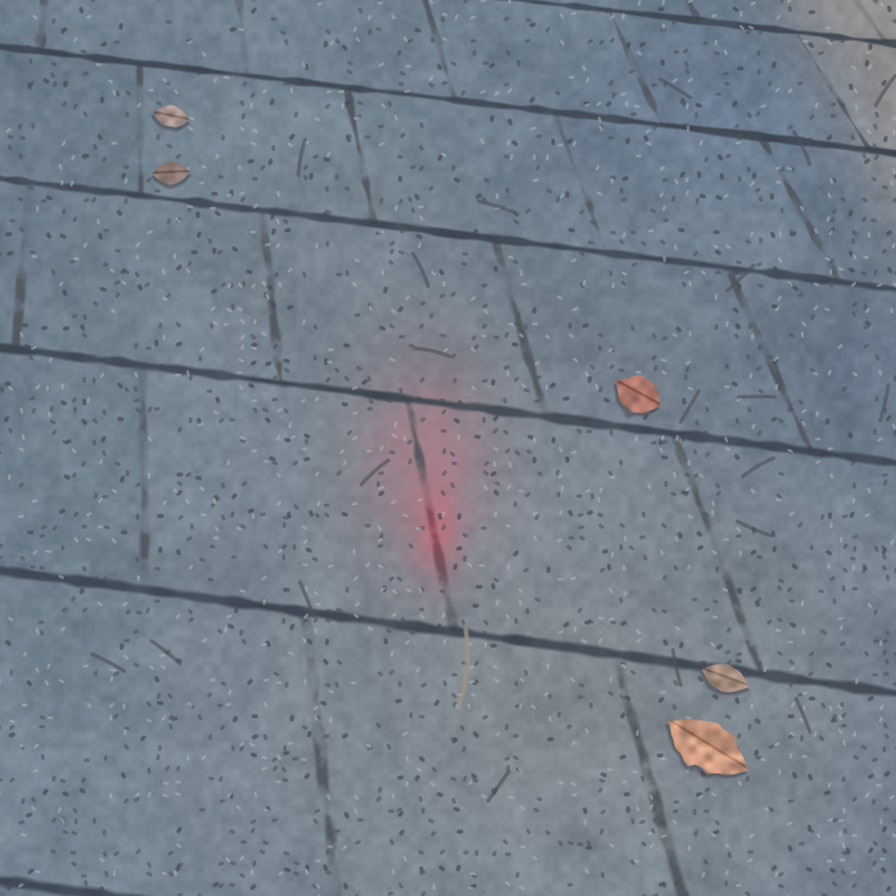
Reproduce this texture procedurally as a Shadertoy shader.

```glsl
// Blue-grey paving slabs in running bond, seen in perspective, with fallen leaves and a pink chalk stain.

float hash(vec2 p) {
    vec3 q = fract(vec3(p.xyx) * 0.1031);
    q += dot(q, q.yzx + 33.33);
    return fract((q.x + q.y) * q.z);
}

float noise(vec2 p) {
    vec2 i = floor(p), f = fract(p);
    f = f * f * (3.0 - 2.0 * f);
    return mix(mix(hash(i), hash(i + vec2(1, 0)), f.x),
               mix(hash(i + vec2(0, 1)), hash(i + vec2(1, 1)), f.x), f.y);
}

float fbm(vec2 p) {
    float sum = 0.0, amp = 0.5;
    for (int i = 0; i < 4; i++) {
        sum += amp * noise(p);
        p = p * 2.1 + 17.3;
        amp *= 0.5;
    }
    return sum;
}

mat2 rotation(float a) {
    return mat2(cos(a), -sin(a), sin(a), cos(a));
}

// Soft elongated flecks, at most one in each cell; size is (half length, half width) in cells.
float flecks(vec2 p, float cells, float share, vec2 size) {
    vec2 id = floor(p * cells);
    vec2 q = fract(p * cells) - 0.5;
    q -= 0.35 * (vec2(hash(id + 3.1), hash(id + 8.7)) - 0.5);
    q = rotation(6.283 * hash(id + 5.5)) * q;
    q.y += 0.6 * q.x * q.x * (hash(id + 2.2) - 0.5);
    q.x -= clamp(q.x, -size.x, size.x);
    return step(hash(id), share) * (1.0 - smoothstep(size.y * 0.4, size.y * 1.5, length(q)));
}

// Pointed leaf with a mid vein and a shaded lower edge.
void leaf(inout vec3 col, vec2 p, vec2 centre, float angle, vec2 size, vec3 tint) {
    vec2 q = rotation(angle) * (p - centre);
    float t = q.x / size.x;
    float halfWidth = size.y * (1.0 - t * t) * (0.85 + 0.3 * noise(p * 90.0));
    float d = abs(q.y) - halfWidth;
    float shade = abs(q.y + 0.004) - halfWidth;
    col = mix(col, vec3(0.27, 0.28, 0.31), 0.6 * (1.0 - smoothstep(-0.002, 0.004, shade)));
    float vein = 1.0 - smoothstep(0.0005, 0.0025, abs(q.y - 0.1 * size.y));
    vec3 blade = tint * (0.8 + 0.4 * noise(p * 110.0)) - 0.13 * vein;
    col = mix(col, blade, 1.0 - smoothstep(-0.0015, 0.0015, d));
}

float glow(vec2 p, vec2 centre, vec2 radius) {
    vec2 q = (p - centre) / radius;
    return exp(-dot(q, q));
}

void mainImage(out vec4 fragColor, in vec2 fragCoord) {
    vec2 p = fragCoord / iResolution.xy;

    // Ground plane: depth scales the slabs, rows count away from the viewer
    float down = 1.0 - p.y;
    float depth = down - (p.x - 0.5) * (0.115 + 0.031 * down) + 1.107;
    float row = (1.0 / depth - 0.5521) / 0.0897;
    float column = (p.x - 0.143) / (0.19 * depth);
    column -= 0.055 + 0.52 * mod(floor(row), 2.0);
    vec2 slab = floor(vec2(column, row));

    // Broad light across the paving
    vec3 col = vec3(0.432, 0.497, 0.553);
    col = mix(col, vec3(0.505, 0.53, 0.555), 0.85 * glow(p, vec2(0.62, 0.22), vec2(0.42, 0.38)));
    col = mix(col, vec3(0.475, 0.52, 0.555), 0.6 * glow(p, vec2(0.4, 0.68), vec2(0.25, 0.2)));
    col = mix(col, vec3(0.40, 0.47, 0.565), 0.7 * glow(p, vec2(0.8, 0.87), vec2(0.22, 0.13)));
    col = mix(col, vec3(0.40, 0.465, 0.55), 0.6 * glow(p, vec2(1.0, 0.58), vec2(0.18, 0.12)));
    col = mix(col, vec3(0.60, 0.575, 0.565), 0.85 * smoothstep(1.30, 1.47, p.x + 0.5 * p.y));

    // Slab tint, mottling and grain
    col += 0.025 * (hash(slab + 40.0) - 0.5);
    col += 0.10 * (fbm(p * 14.0) - 0.47);
    col += 0.11 * (fbm(p * 95.0) - 0.47);

    // Chalk stain
    float stain = glow(p, vec2(0.475, 0.49), vec2(0.075, 0.11));
    float core = glow(p, vec2(0.488, 0.41), vec2(0.026, 0.055));
    float patchy = 0.7 + 0.5 * fbm(p * 45.0);
    col = mix(col, vec3(0.71, 0.49, 0.53), 0.7 * stain * patchy);
    col = mix(col, vec3(0.82, 0.41, 0.47), 0.6 * core * patchy);

    // Joints: strong along the rows, thin and broken between slabs
    float wobble = 0.004 * (noise(p * 45.0) - 0.5);
    float wear = fbm(p * 38.0);
    float rowGap = abs(fract(row + 0.5) - 0.5) * 0.0897 * depth * depth + wobble;
    float columnGap = abs(fract(column + 0.5) - 0.5) * 0.19 * depth + 1.5 * wobble;
    float rowJoint = 1.0 - smoothstep(0.0012 * depth, 0.0045 * depth, rowGap);
    float columnJoint = 1.0 - smoothstep(0.0008 * depth, 0.0045 * depth, columnGap);
    vec3 crack = mix(vec3(0.32, 0.34, 0.37), vec3(0.55, 0.28, 0.33), core);
    col = mix(col, crack, columnJoint * (0.2 + 0.75 * smoothstep(0.32, 0.62, wear)));
    col = mix(col, vec3(0.235, 0.27, 0.315), rowJoint * (0.7 + 0.4 * wear));

    // Grit, pale chips and twigs
    col = mix(col, vec3(0.27, 0.30, 0.34), 0.75 * flecks(p, 48.0, 0.16, vec2(0.07, 0.11)));
    col = mix(col, vec3(0.29, 0.32, 0.36), 0.6 * flecks(p + 0.37, 85.0, 0.13, vec2(0.12, 0.17)));
    col = mix(col, vec3(0.68, 0.71, 0.73), 0.55 * flecks(p + 0.71, 70.0, 0.15, vec2(0.12, 0.11)));
    col = mix(col, vec3(0.30, 0.32, 0.35), 0.65 * flecks(p + 0.13, 14.0, 0.14, vec2(0.28, 0.03)));

    // Pale stalk below the stain
    float bend = p.x - 0.522 + 3.0 * (p.y - 0.27) * (p.y - 0.27);
    float stalk = (1.0 - smoothstep(0.001, 0.004, abs(bend))) * smoothstep(0.05, 0.04, abs(p.y - 0.255));
    col = mix(col, vec3(0.62, 0.57, 0.52), 0.8 * stalk);

    // Fallen leaves
    for (float i = 0.0; i < 2.0; i++)
        leaf(col, p, vec2(0.191, 0.87 - 0.063 * i), 0.25 * i - 0.2, vec2(0.021, 0.012), vec3(0.65, 0.57, 0.55) - 0.07 * i);
    leaf(col, p, vec2(0.712, 0.56), -0.5, vec2(0.028, 0.021), vec3(0.67, 0.46, 0.42));
    leaf(col, p, vec2(0.81, 0.243), -0.35, vec2(0.028, 0.015), vec3(0.64, 0.55, 0.49));
    leaf(col, p, vec2(0.79, 0.167), -0.55, vec2(0.052, 0.027), vec3(0.78, 0.59, 0.49));

    fragColor = vec4(clamp(col, 0.0, 1.0), 1.0);
}
```
